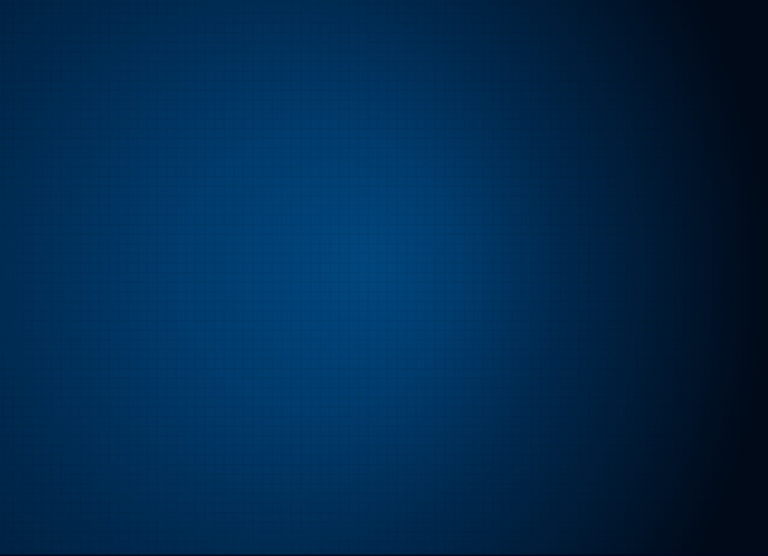
Write a Shadertoy shader that draws this background.

```glsl
// Deep blue off-centre glow fading to near black on the right, over a fine woven grid.
#define FOCUS vec2(0.482, 0.520)   // brightest point, as a share of the canvas
#define CENTRE vec2(0.19, 0.50)    // centre of the outer dark circle
#define RADIUS 0.81                // outer circle, in canvas widths
#define GRID_CELLS 80.0            // cells across the canvas width
#define GRID_PHASE vec2(0.35, 0.40) // line position inside a cell
#define LINE_WIDTH 0.12            // share of a cell
#define LINE_DARKNESS vec2(0.058, 0.058) // upright and level lines
#define WEAVE_DEPTH 0.004

const vec3 GLOW = vec3(0.0, 0.280, 0.498);
const vec3 BLUE = vec3(0.0, 0.233, 0.428);
const vec3 MID = vec3(0.0, 0.165, 0.316);
const vec3 NIGHT = vec3(0.0, 0.040, 0.098);

// Gradient position: 0 at the focus, 1 on the outer circle
float focalGradient(vec2 p, vec2 focus, vec2 centre) {
    vec2 d = p - focus;
    vec2 offset = focus - centre;
    float k = RADIUS * RADIUS - dot(offset, offset);
    float along = dot(d, offset);
    return (along + sqrt(along * along + dot(d, d) * k)) / k;
}

vec3 glowColor(float t) {
    vec3 color = mix(GLOW, BLUE, clamp(t / 0.23, 0.0, 1.0));
    color = mix(color, MID, clamp((t - 0.23) / 0.23, 0.0, 1.0));
    return mix(color, NIGHT, clamp((t - 0.46) / 0.54, 0.0, 1.0));
}

// Smooth coverage of the grid lines along each axis
vec2 gridLines(vec2 cell, float pixel) {
    vec2 away = abs(fract(cell - GRID_PHASE + 0.5) - 0.5);
    float soft = max(pixel, 0.04);
    float strength = min(1.0, LINE_WIDTH / soft);
    return strength * (1.0 - smoothstep(0.0, 0.5 * LINE_WIDTH + soft, away));
}

// Layered sines give the threads uneven weight
vec2 threads(vec2 cell) {
    return 0.6 * sin(cell * 12.57) + 0.4 * sin(cell * 3.7 + 1.3 * sin(cell * 0.83));
}

void mainImage(out vec4 fragColor, in vec2 fragCoord) {
    vec2 uv = fragCoord / iResolution.xy;
    vec2 scale = vec2(1.0, iResolution.y / iResolution.x);

    // Background glow
    float t = focalGradient(uv * scale, FOCUS * scale, CENTRE * scale);
    vec3 color = glowColor(t);

    // Grid and cloth texture, measured from the upper left
    vec2 cell = vec2(uv.x, 1.0 - uv.y) * scale * GRID_CELLS;
    vec2 lines = LINE_DARKNESS * gridLines(cell, GRID_CELLS / iResolution.x);
    vec2 weave = threads(cell);
    color *= 1.0 - max(lines.x, lines.y);
    color *= 1.0 + WEAVE_DEPTH * (weave.x + weave.y);

    // Thin dark lower border
    float border = 1.0 - smoothstep(0.001, 0.005, uv.y);
    color = mix(color, vec3(0.0, 0.02, 0.12), 0.8 * border);

    fragColor = vec4(color, 1.0);
}
```
